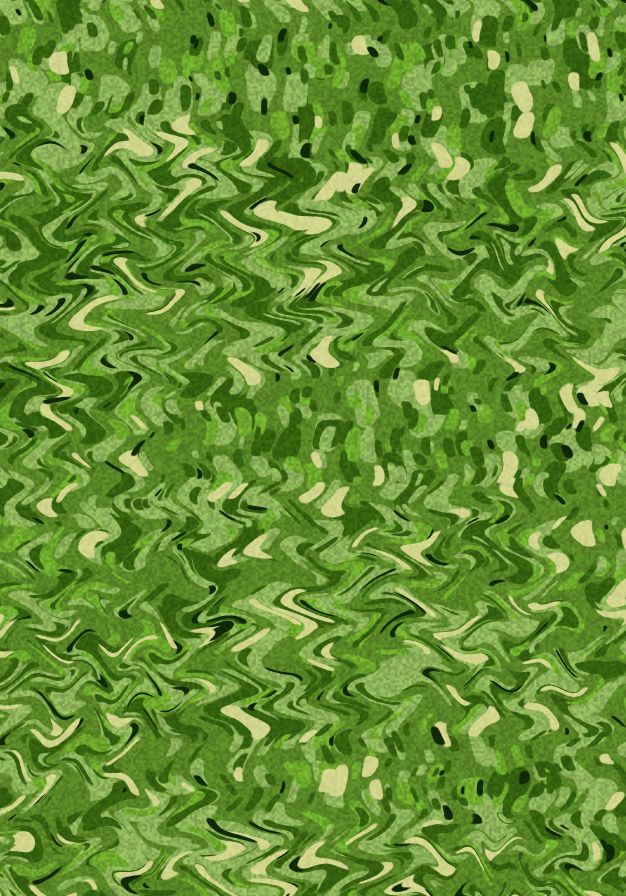
This texture is drawn by a WebGL 2 fragment shader. Its source:

```glsl
#version 300 es
precision highp float;
// Zigzag-marbled foliage: rounded leaf flecks sheared into wavy streaks, with fine grain.

uniform vec2 u_resolution;
out vec4 fragColor;

// Palette
const vec3 LEAF  = vec3(0.345, 0.525, 0.145);
const vec3 LIGHT = vec3(0.550, 0.700, 0.350);
const vec3 DARK  = vec3(0.205, 0.380, 0.055);
const vec3 LIME  = vec3(0.430, 0.660, 0.170);
const vec3 CREAM = vec3(0.820, 0.835, 0.550);
const vec3 SHADE = vec3(0.060, 0.160, 0.025);

// Warp, in canvas heights
const float ZIGZAG_FREQ = 112.0;
const float ZIGZAG_CALM = 0.003;
const float ZIGZAG_WILD = 0.021;
const float RIPPLE      = 0.022;
const float TILT        = 0.009;
const float WOBBLE      = 0.010;

// Finish
const float EDGE       = 0.0006;
const float MIN_SIZE   = 0.35;
const float GRAIN_FREQ = 380.0;
const float GRAIN      = 0.30;
const int   SAMPLES    = 2;

vec3 hash3(vec2 cell, float seed) {
    vec3 h = fract(vec3(cell.xyx + seed * 17.3) * vec3(0.1031, 0.1030, 0.0973));
    h += dot(h, h.yxz + 33.33);
    return fract((h.xxy + h.yzz) * h.zyx);
}

float noise(vec2 p, float seed) {
    vec2 i = floor(p), f = fract(p);
    f = f * f * (3.0 - 2.0 * f);
    vec2 e = vec2(0.0, 1.0);
    return mix(mix(hash3(i, seed).x, hash3(i + e.yx, seed).x, f.x),
               mix(hash3(i + e.xy, seed).x, hash3(i + e.yy, seed).x, f.x), f.y);
}

// Shears the plane sideways in zigzags whose strength varies between bands
vec2 warp(vec2 p) {
    float wild = smoothstep(0.25, 0.62, noise(p * vec2(2.2, 7.5), 1.0));
    float phase = 6.0 * noise(p * 4.5, 2.0);
    vec2 q = p;
    q.y += WOBBLE * (noise(p * 30.0, 3.0) - 0.5);
    q.y += TILT * wild * sin(p.x * 62.0 + 2.0 * phase);
    q.x += mix(ZIGZAG_CALM, ZIGZAG_WILD, wild) * sin(q.y * ZIGZAG_FREQ + phase);
    q.x += RIPPLE * wild * (noise(p * vec2(10.0, 36.0), 4.0) - 0.5);
    q.x += 0.5 * WOBBLE * (noise(p * 48.0, 5.0) - 0.5);
    return q;
}

// Paints one layer of scattered rounded flecks over the colour
void paint(inout vec3 colour, vec2 q, vec2 cellSize, float density, float seed, vec3 ink) {
    vec2 g = q / cellSize, id = floor(g);
    float nearest = 1.0;
    for (int y = -1; y <= 1; y++) {
        for (int x = -1; x <= 1; x++) {
            vec2 cell = id + vec2(x, y);
            vec3 shape = hash3(cell, seed);
            if (shape.z > density) continue;
            vec2 centre = cell + shape.xy;
            vec2 size = mix(vec2(MIN_SIZE), vec2(1.0), hash3(cell, seed + 0.5).xx);
            size *= mix(vec2(0.85, 1.18), vec2(1.18, 0.85), hash3(cell, seed + 0.7).y);
            vec2 d = abs(g - centre) / (0.5 * size);
            float radius = pow(dot(d * d, d), 1.0 / 3.0);
            nearest = min(nearest, (radius - 1.0) * 0.5 * size.x);
        }
    }
    float mask = 1.0 - smoothstep(-EDGE, EDGE, nearest * cellSize.x);
    colour = mix(colour, ink, mask);
}

vec3 foliage(vec2 p) {
    vec2 q = warp(p);
    vec3 colour = LEAF;
    paint(colour, q, vec2(0.034, 0.050), 0.73, 11.0, LIGHT);
    paint(colour, q, vec2(0.027, 0.042), 0.40, 12.0, DARK);
    paint(colour, q, vec2(0.019, 0.030), 0.26, 13.0, LIME);
    paint(colour, q, vec2(0.015, 0.026), 0.21, 14.0, LIGHT);
    paint(colour, q, vec2(0.012, 0.023), 0.25, 15.0, DARK);
    paint(colour, q, vec2(0.021, 0.034), 0.18, 16.0, CREAM);
    paint(colour, q, vec2(0.010, 0.018), 0.05, 17.0, SHADE);
    return colour;
}

void main() {
    // Average a small grid of samples so thin streaks stay smooth
    vec3 colour = vec3(0.0);
    for (int j = 0; j < SAMPLES; j++) {
        for (int i = 0; i < SAMPLES; i++) {
            vec2 offset = (vec2(i, j) + 0.5) / float(SAMPLES) - 0.5;
            colour += foliage((gl_FragCoord.xy + offset) / u_resolution.y);
        }
    }
    colour /= float(SAMPLES * SAMPLES);

    // Fine speckle, fading out on the palest flecks
    float speckle = noise(gl_FragCoord.xy / u_resolution.y * GRAIN_FREQ, 21.0) - 0.5;
    float fade = 1.0 - 0.7 * smoothstep(0.6, 0.8, colour.r);
    colour *= 1.0 + GRAIN * fade * speckle;
    fragColor = vec4(colour, 1.0);
}
```
